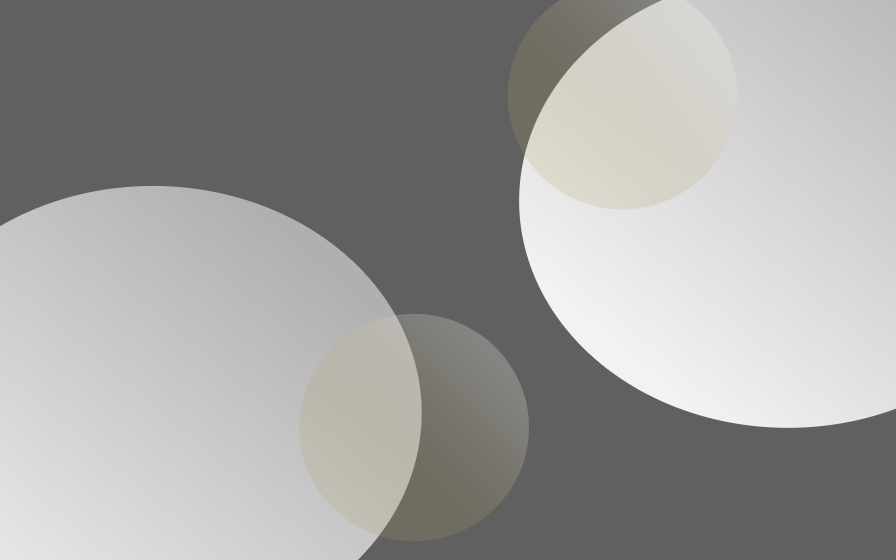
A WebGL 2 fragment shader for this background:

```glsl
#version 300 es
precision highp float;
// Two large pale ellipses and two translucent sand discs on a flat grey ground.

uniform vec2 u_resolution;
out vec4 outColor;

// Centres and radii, in canvas heights from the middle of the canvas
const vec2 LEFT_CENTER = vec2(-0.527, -0.2375);
const vec2 RIGHT_CENTER = vec2(0.607, 0.1415);
const vec2 LARGE_RADII = vec2(0.480, 0.4055);
const vec2 UPPER_DISC = vec2(0.3115, 0.329);
const vec2 LOWER_DISC = vec2(-0.0604, -0.2635);
const vec2 DISC_RADII = vec2(0.205, 0.203);

const vec3 GROUND = vec3(0.376);
const vec3 SAND = vec3(0.70, 0.62, 0.40);
const vec3 PEARL = vec3(1.0, 0.99, 0.97);

// Grey level at the middle of each ellipse, and its change along the diagonal
const float LEFT_GREY = 0.80;
const float RIGHT_GREY = 0.84;
const float GREY_SLOPE = 0.17;
const vec2 GREY_LIMITS = vec2(0.69, 0.95);

const vec2 DISC_ALPHA = vec2(0.19, 0.25);
const vec2 DISC_RAMP = vec2(-0.3, 0.9);

// Antialiased coverage of an ellipse, from its approximate signed distance
float ellipseMask(vec2 p, vec2 radii) {
    float k = length(p / radii);
    float slope = max(length(p / (radii * radii)), 1e-4);
    float dist = k * (k - 1.0) / slope;
    return clamp(0.5 - dist * u_resolution.y, 0.0, 1.0);
}

// Position along the rising diagonal of a shape's bounding box
float diagonal(vec2 p, vec2 radii) {
    vec2 q = p / radii;
    return 0.5 * (q.x + q.y);
}

vec3 addEllipse(vec3 base, vec2 p, float middleGrey) {
    float grey = middleGrey - GREY_SLOPE * diagonal(p, LARGE_RADII);
    grey = clamp(grey, GREY_LIMITS.x, GREY_LIMITS.y);
    return mix(base, vec3(grey), ellipseMask(p, LARGE_RADII));
}

vec3 addDisc(vec3 base, vec2 p) {
    float t = smoothstep(DISC_RAMP.x, DISC_RAMP.y, diagonal(p, DISC_RADII));
    float alpha = mix(DISC_ALPHA.x, DISC_ALPHA.y, t);
    return mix(base, mix(SAND, PEARL, t), alpha * ellipseMask(p, DISC_RADII));
}

void main() {
    vec2 p = (gl_FragCoord.xy - 0.5 * u_resolution) / u_resolution.y;

    // Opaque ellipses first, then the translucent discs
    vec3 color = GROUND;
    color = addEllipse(color, p - LEFT_CENTER, LEFT_GREY);
    color = addEllipse(color, p - RIGHT_CENTER, RIGHT_GREY);
    color = addDisc(color, p - UPPER_DISC);
    color = addDisc(color, p - LOWER_DISC);

    outColor = vec4(color, 1.0);
}
```
